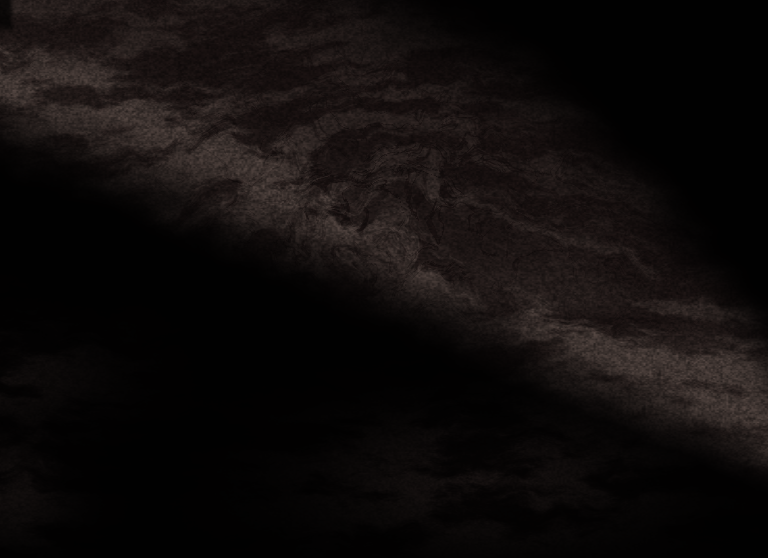
Write a Shadertoy shader that draws this texture.

```glsl
const vec3 SOOT = vec3(0.012, 0.007, 0.007);
const vec3 UMBER = vec3(0.082, 0.056, 0.054);
const vec3 TAUPE = vec3(0.250, 0.210, 0.196);

float hash(vec2 cell) {
    vec3 q = fract(vec3(cell.xyx) * 0.1031);
    q += dot(q, q.yzx + 33.33);
    return fract((q.x + q.y) * q.z);
}

float valueNoise(vec2 p) {
    vec2 cell = floor(p);
    vec2 f = fract(p);
    f = f * f * (3.0 - 2.0 * f);
    float low = mix(hash(cell), hash(cell + vec2(1, 0)), f.x);
    float high = mix(hash(cell + vec2(0, 1)), hash(cell + vec2(1, 1)), f.x);
    return mix(low, high, f.y);
}

float fbm(vec2 p, int octaves) {
    float sum = 0.0, weight = 0.5, total = 0.0;
    for (int i = 0; i < octaves; i++) {
        sum += weight * valueNoise(p);
        total += weight;
        weight *= 0.62;
        p = mat2(0.98, 0.2, -0.2, 0.98) * p * 2.05 + 17.3;
    }
    return sum / total;
}

float glow(vec2 p, vec2 center, vec2 radius) {
    vec2 q = (p - center) / radius;
    return exp(-dot(q, q));
}

// Height above the lower shadow line
float aboveShadow(vec2 uv) {
    return uv.y - (0.75 - 0.6 * uv.x);
}

// Height above the curved upper shadow line
float aboveCrest(vec2 uv) {
    float bend = max(uv.x - 0.56, 0.0);
    return uv.y - (1.0 - 0.55 * (uv.x - 0.56) - 1.75 * bend * bend);
}

// Horizontal fibres that curl where swirl is strong
float fibres(vec2 p, float swirl) {
    vec2 warp = vec2(fbm(p * 6.0 + 4.1, 4), fbm(p * 6.0 + 31.7, 4)) - 0.5;
    vec2 q = p + warp * mix(0.06, 0.30, swirl);
    return fbm(q * mix(vec2(7.0, 23.0), vec2(10.0, 17.0), swirl), 6);
}

// Thin dark cracks along the mid level of a warped noise
float cracks(vec2 p) {
    vec2 warp = vec2(fbm(p * 9.0, 3), fbm(p * 9.0 + 11.0, 3)) - 0.5;
    float level = fbm((p + warp * 0.18) * vec2(13.0, 22.0), 5);
    return 1.0 - smoothstep(0.0, 0.045, abs(level - 0.5));
}

void mainImage(out vec4 fragColor, in vec2 fragCoord) {
    vec2 uv = fragCoord / iResolution.xy;
    vec2 p = fragCoord / iResolution.y;

    // Diagonal band of light
    float wobble = (fbm(p * vec2(5.0, 9.0) + 60.0, 4) - 0.5) * 0.09;
    float rise = aboveShadow(uv) + wobble;
    float crest = aboveCrest(uv) + wobble;
    float light = smoothstep(-0.06, 0.11, rise)
                * (1.0 - smoothstep(-0.19, 0.04, crest));

    // Brighter ridge, strongest at both ends
    float offset = (rise - 0.13) / 0.10;
    float ridge = exp(-offset * offset);
    float ends = 0.35 + 0.35 * (1.0 - smoothstep(0.0, 0.3, uv.x))
               + 0.65 * smoothstep(0.48, 0.78, uv.x);

    // Worn surface
    float swirl = glow(uv, vec2(0.50, 0.66), vec2(0.24, 0.20));
    float worn = smoothstep(0.36, 0.64, fibres(p, swirl));
    float pale = worn * (0.36 + 0.45 * ridge) + 0.42 * ridge * ends;
    pale += 0.12 * glow(uv, vec2(0.42, 0.64), vec2(0.12, 0.09));
    pale -= 0.28 * cracks(p) * (0.25 + swirl);
    pale -= 0.38 * (1.0 - worn) * glow(uv, vec2(0.79, 0.42), vec2(0.09, 0.025));
    vec3 surface = mix(UMBER, TAUPE, clamp(pale, 0.0, 1.0));

    // Faint patches inside the lower shadow
    float haze = 0.34 * glow(uv, vec2(0.63, 0.14), vec2(0.20, 0.11))
               + 0.22 * glow(uv, vec2(0.02, 0.33), vec2(0.12, 0.09))
               + 0.26 * glow(uv, vec2(0.02, 0.12), vec2(0.07, 0.09));
    light = max(light, haze * (0.5 + worn));

    // Dark nick in the upper left corner
    vec2 nick = smoothstep(vec2(0.010, 0.040), vec2(0.022, 0.065),
                           vec2(uv.x, 1.0 - uv.y));
    light *= mix(0.25, 1.0, max(nick.x, nick.y));

    // Fine woven grain
    float grain = 0.6 * valueNoise(p * vec2(290.0, 370.0))
                + 0.4 * valueNoise(p * vec2(150.0, 240.0) + 9.0);
    surface *= 0.62 + 0.76 * grain;

    fragColor = vec4(mix(SOOT * (0.4 + light), surface, light), 1.0);
}
```
